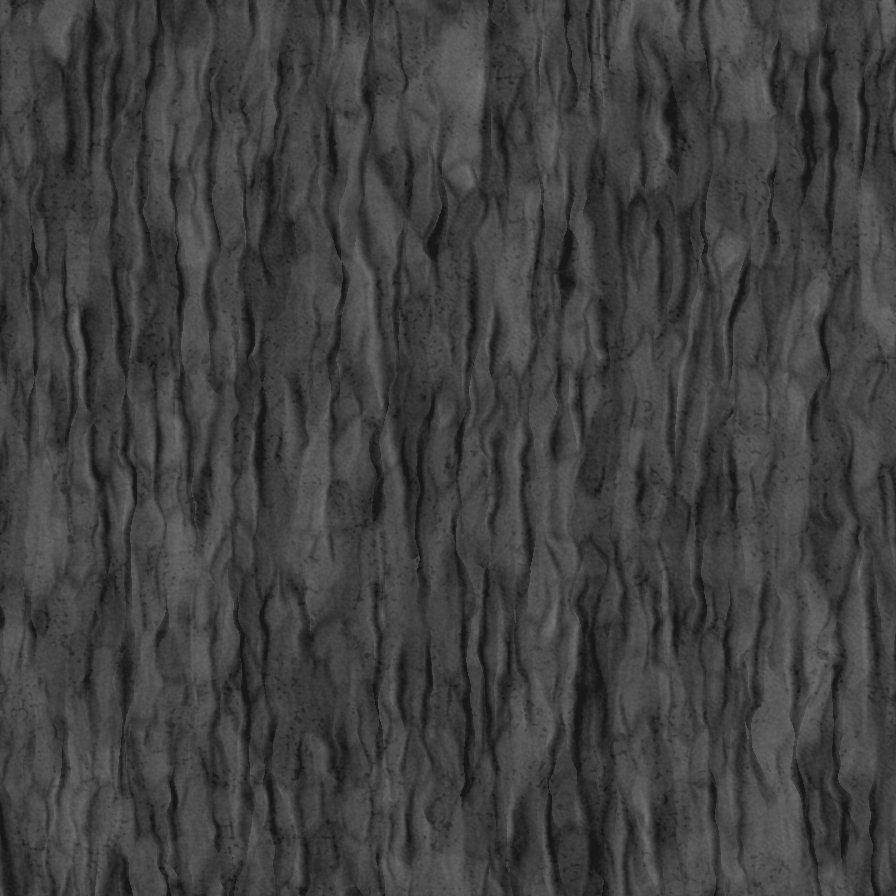
Give the GLSL for this texture, as a WebGL 1 fragment shader.

```glsl
precision highp float;
// Dark grey tree bark: long upright plates with soft grooves and lit rims.
// Two stretched, warped cellular layers form ridges and knobs; value noise
// adds the wander of the cracks, fibres and small pits.

uniform vec2 u_resolution;

#define RIDGE_SCALE vec2(29.0, 5.2)
#define KNOB_SCALE vec2(40.0, 17.0)
#define BASE_GREY 0.292
#define RIDGE_TONE 0.115
#define KNOB_TONE 0.07
#define GROOVE_DEPTH 0.155
#define GROOVE_WIDTH 0.15
#define CREASE_DEPTH 0.09
#define RIM_LIGHT 0.05
#define FIBRE_TONE 0.045
#define GRAIN_TONE 0.05
#define PIT_DEPTH 0.065

float hash(vec2 p) {
  return fract(sin(dot(p, vec2(127.1, 311.7))) * 43758.55);
}

float noise(vec2 p) {
  vec2 cell = floor(p);
  vec2 f = fract(p);
  f = f * f * (3.0 - 2.0 * f);
  float low = mix(hash(cell), hash(cell + vec2(1.0, 0.0)), f.x);
  float high = mix(hash(cell + vec2(0.0, 1.0)), hash(cell + 1.0), f.x);
  return mix(low, high, f.y);
}

// Cellular plates: x = distance to the border, y = sideways slant
// of that border (-1 to 1), z = softly blended plate tone.
vec3 plates(vec2 p) {
  vec2 cell = floor(p);
  vec2 f = fract(p);
  vec2 nearest = vec2(4.0);
  vec2 second = vec2(5.0);
  float toneSum = 0.0;
  float weightSum = 0.0;
  for (int j = -1; j <= 1; j++) {
    for (int i = -1; i <= 1; i++) {
      vec2 offset = vec2(float(i), float(j));
      vec2 id = cell + offset;
      vec2 jitter = vec2(hash(id), hash(id + 37.3));
      vec2 r = offset + 0.1 + 0.8 * jitter - f;
      float d = dot(r, r);
      float weight = exp(-24.0 * d);
      toneSum += weight * hash(id + 71.9);
      weightSum += weight;
      if (d < dot(nearest, nearest)) {
        second = nearest;
        nearest = r;
      } else if (d < dot(second, second)) {
        second = r;
      }
    }
  }
  vec2 across = normalize(second - nearest);
  float border = dot(0.5 * (nearest + second), across);
  return vec3(border, across.x, toneSum / weightSum);
}

float bell(float x, float width) {
  return exp(-x * x / (width * width));
}

void main() {
  vec2 uv = gl_FragCoord.xy / min(u_resolution.x, u_resolution.y);

  // Wandering of the cracks
  vec2 bent = uv;
  bent.x += 0.024 * (noise(uv * vec2(7.0, 5.0)) - 0.5);
  bent.x += 0.011 * (noise(uv * vec2(34.0, 22.0) + 5.0) - 0.5);
  bent.x += 0.006 * (noise(uv * vec2(75.0, 55.0) + 9.0) - 0.5);
  bent.y += 0.035 * (noise(uv * vec2(30.0, 12.0) + 17.0) - 0.5);

  vec3 ridge = plates(bent * RIDGE_SCALE);
  vec3 knob = plates(bent * KNOB_SCALE + 13.0);

  // Plate tones
  float grey = BASE_GREY;
  grey += RIDGE_TONE * (ridge.z - 0.5) + KNOB_TONE * (knob.z - 0.5);

  // Soft grooves, mostly upright, broken along their length
  float openness = smoothstep(0.2, 0.65, noise(uv * vec2(36.0, 13.0) + 47.0));
  float groove = bell(ridge.x, GROOVE_WIDTH) * abs(ridge.y) * openness;
  float crease = bell(knob.x, 0.12) * (0.4 + 0.6 * abs(knob.y));
  float creaseMask = smoothstep(0.35, 0.75, noise(uv * vec2(42.0, 26.0) + 61.0));
  grey -= GROOVE_DEPTH * groove + CREASE_DEPTH * crease * creaseMask;

  // Rims lit from one side
  float rim = bell(ridge.x - 0.27, 0.1) * (0.3 + ridge.y) * openness;
  float knobRim = bell(knob.x - 0.22, 0.08) * (0.4 + knob.y) * creaseMask;
  grey += RIM_LIGHT * (rim + 0.5 * knobRim);

  // Fibres, grain and clustered pits, turned to hide the noise lattice
  vec2 turned = mat2(0.8, 0.6, -0.6, 0.8) * uv;
  float fibre = noise(bent * vec2(190.0, 26.0)) - 0.5;
  float grain = noise(turned * 400.0) - 0.5;
  float patches = smoothstep(0.4, 0.75, noise(uv * vec2(46.0, 30.0) + 83.0));
  float speck = 0.5 * (noise(turned * 290.0 + 7.0) + noise(uv * 230.0 + 3.0));
  float pits = smoothstep(0.58, 0.8, speck);
  grey += FIBRE_TONE * fibre + GRAIN_TONE * grain;
  grey -= PIT_DEPTH * pits * (0.2 + 0.8 * patches) + 0.012 * patches;

  gl_FragColor = vec4(vec3(clamp(grey, 0.09, 0.46)), 1.0);
}
```
